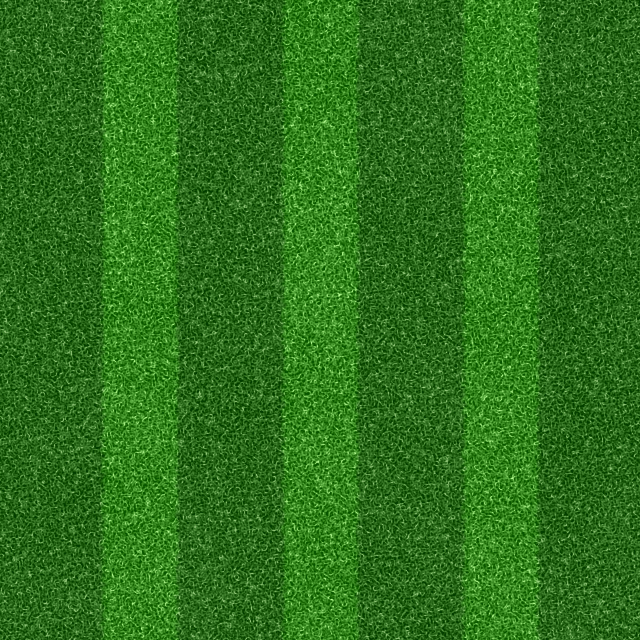
A WebGL 2 fragment shader for this texture:

```glsl
#version 300 es
precision highp float;
// Mown lawn: three pale vertical bands repeating over darker turf.
// Thin ridges of gradient noise make curling blades over fine grain, and
// each band maps them onto its own ramp from shadow to sunlit tip.

uniform vec2 u_resolution;
out vec4 outColor;

// Unit gradient at a lattice corner, from an integer hash.
vec2 cornerGradient(ivec2 cell) {
    uvec2 q = uvec2(cell) * uvec2(1597u, 3813u);
    uint h = (q.x ^ (q.y << 7)) * 73939u;
    h = (h ^ (h >> 15)) * 48271u;
    h = (h ^ (h >> 13)) * 69621u;
    h ^= h >> 16;
    float angle = float(h & 65535u) / 65536.0 * 6.28319;
    return vec2(cos(angle), sin(angle));
}

float gradientNoise(vec2 p) {
    vec2 base = floor(p);
    vec2 f = p - base;
    ivec2 c = ivec2(base);
    vec2 w = f * f * f * (f * (f * 6.0 - 15.0) + 10.0);
    float a = dot(cornerGradient(c), f);
    float b = dot(cornerGradient(c + ivec2(1, 0)), f - vec2(1, 0));
    float d = dot(cornerGradient(c + ivec2(0, 1)), f - vec2(0, 1));
    float e = dot(cornerGradient(c + ivec2(1, 1)), f - vec2(1, 1));
    return mix(mix(a, b, w.x), mix(d, e, w.x), w.y);
}

// Thin curling strands of uneven brightness, over fine dark-and-light grain.
float bladeLight(vec2 p) {
    const mat2 turn = mat2(0.8, 0.6, -0.6, 0.8);
    vec2 q = turn * p + 3.7;
    vec2 r = turn * q + 1.9;
    float strand = 1.0 - smoothstep(0.0, 0.3, abs(gradientNoise(q * 150.0)));
    float strength = 0.9 + 1.3 * gradientNoise(r * 120.0);
    float grain = gradientNoise(r * 290.0) + 0.45 * gradientNoise(q * 215.0 + 17.0);
    return strand * strength + 1.25 * grain;
}

// 1 inside a pale band, 0 in the darker turf between bands.
float paleBand(float x) {
    float period = 0.282;
    float fromCentre = abs(fract((x - 0.501) / period + 0.5) - 0.5) * period;
    return 1.0 - smoothstep(0.053, 0.063, fromCentre);
}

void main() {
    vec2 uv = gl_FragCoord.xy / u_resolution;

    // Blades lean across the mowing line, leaving ragged edges.
    float ragged = 0.008 * gradientNoise(uv * 110.0 + 41.0);
    float band = paleBand(uv.x + ragged);

    // Blades, with faint clumps and slow changes of brightness.
    float clumps = gradientNoise(uv * 38.0 + 9.0);
    float drift = gradientNoise(uv * vec2(5.0, 7.0) + 23.0);
    float light = 0.03 + bladeLight(uv) + 0.14 * clumps + 0.14 * drift;
    light = max(light, -0.4);

    vec3 shadow = mix(vec3(0.08, 0.32, 0.025), vec3(0.11, 0.42, 0.03), band);
    vec3 tip = mix(vec3(0.26, 0.51, 0.19), vec3(0.32, 0.64, 0.22), band);
    vec3 turf = mix(shadow, tip, light);

    // A few blades catch a whiter glint.
    turf += vec3(0.12, 0.07, 0.11) * smoothstep(1.1, 1.8, light);

    outColor = vec4(clamp(turf, 0.0, 1.0), 1.0);
}
```
